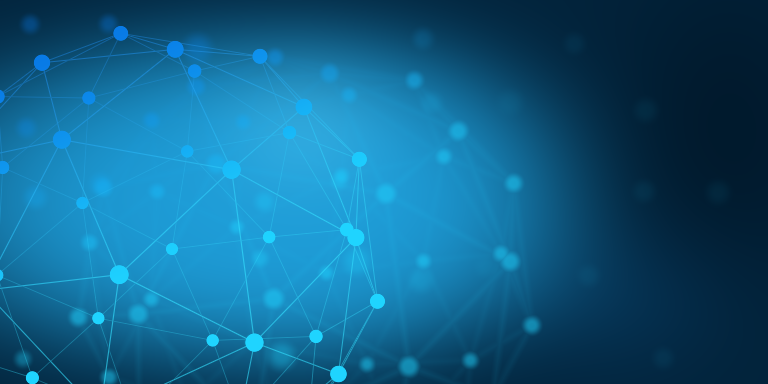
Write a Shadertoy shader that draws this background.

```glsl
// Glowing wireframe globe with a blurred echo and soft light dots on deep blue.

#define GLOBE_CENTER vec2(0.3945, 0.3255)
#define ECHO_OFFSET vec2(0.402, -0.0625)
#define CAMERA_DEPTH 4.47
#define LENS 2.63
#define NODE_RADIUS 0.0325
#define LINE_WIDTH 0.0020
#define ECHO_BLUR 0.024
#define DOT_CELL 0.2

const int NODE_COUNT = 42;
const int HALF_COUNT = 21;
const float FIFTH_TURN = 1.2566371;
const float MAX_EDGE = 0.7;

const vec3 NAVY = vec3(0.008, 0.14, 0.235);
const vec3 AZURE = vec3(0.115, 0.61, 0.84);
const vec3 MIDNIGHT = vec3(0.0, 0.09, 0.16);
const vec3 BLUE_INK = vec3(0.03, 0.47, 0.90);
const vec3 CYAN_INK = vec3(0.12, 0.83, 1.0);

// Columns: two tangents and the polar axis of the globe
const mat3 GLOBE_AXES = mat3(0.176, 0.982, 0.072,
                             0.978, -0.183, 0.0995,
                             0.111, 0.054, -0.992);

vec3 nodes[NODE_COUNT];

float hash(vec2 cell) {
    return fract(sin(dot(cell, vec2(127.1, 311.7))) * 4375.85);
}

// Vertices of a once-subdivided icosahedron: rings plus their antipodes
vec3 globeNode(int index) {
    int k = index % HALF_COUNT;
    int ring = (k + 4) / 5;
    float polar = ring == 0 ? 0.0 : ring == 1 ? 0.5536 : ring == 2 ? 1.0172
                : ring == 3 ? 1.1071 : 1.5708;
    float shift = ring == 2 ? 0.5 : ring == 4 ? 0.25 : 0.0;
    float azimuth = FIFTH_TURN * (float(k) + shift);
    vec3 local = vec3(sin(polar) * vec2(cos(azimuth), sin(azimuth)), cos(polar));
    return GLOBE_AXES * local * (index < HALF_COUNT ? 1.0 : -1.0);
}

float perspective(vec3 v) {
    return LENS / (CAMERA_DEPTH - v.z);
}

float segmentDistance(vec2 p, vec2 a, vec2 b) {
    vec2 ab = b - a;
    return length(p - a - ab * clamp(dot(p - a, ab) / dot(ab, ab), 0.0, 1.0));
}

// Coverage of x: edges, y: nodes
vec2 network(vec2 p, float blur) {
    vec2 ink = vec2(0.0);
    if (length(p) > 0.72) return ink;
    for (int i = 0; i < NODE_COUNT; i++) {
        float scale = perspective(nodes[i]);
        vec2 a = nodes[i].xy * scale;
        float radius = NODE_RADIUS * scale;
        float reach = distance(p, a);
        ink.y = max(ink.y, 1.0 - smoothstep(radius - 0.5 * blur, radius + 0.5 * blur, reach));
        if (reach > 0.49) continue;
        for (int j = i + 1; j < NODE_COUNT; j++) {
            if (distance(nodes[i], nodes[j]) > MAX_EDGE) continue;
            float farScale = perspective(nodes[j]);
            float nearness = smoothstep(0.9, 1.5, scale + farScale);
            float width = LINE_WIDTH * 0.5 * (scale + farScale);
            float d = segmentDistance(p, a, nodes[j].xy * farScale);
            float line = clamp(0.5 + (width - d) / blur, 0.0, 1.0);
            ink.x = max(ink.x, line * mix(0.4, 0.85, nearness));
        }
    }
    return ink;
}

float softLight(vec2 p, vec2 center, vec2 size) {
    vec2 q = (p - center) / size;
    return exp(-dot(q, q));
}

vec3 background(vec2 p) {
    vec2 q = (p - vec2(0.75, 0.48)) / vec2(p.x < 0.75 ? 1.0 : 0.74, 0.44);
    float falloff = dot(q, q);
    vec3 color = mix(NAVY, AZURE, exp(-falloff * falloff));
    color = mix(color, MIDNIGHT, 0.8 * softLight(p, vec2(1.9, 0.65), vec2(0.3, 0.45)));
    color += vec3(0.07, 0.06, 0.04) * softLight(p, vec2(0.79, 0.67), vec2(0.22, 0.18));
    color += vec3(0.01, 0.05, 0.08) * softLight(p, vec2(1.62, 0.22), vec2(0.3, 0.2));
    return color;
}

// One blurred dot in some of the cells
float scatteredDots(vec2 p) {
    vec2 cell = floor(p / DOT_CELL);
    vec2 spot = 0.3 + 0.4 * vec2(hash(cell), hash(cell + 17.0));
    float size = mix(0.09, 0.16, hash(cell + 31.0));
    float d = distance(fract(p / DOT_CELL), spot);
    return step(0.5, hash(cell + 53.0)) * (1.0 - smoothstep(0.3 * size, 1.7 * size, d));
}

void mainImage(out vec4 fragColor, in vec2 fragCoord) {
    vec2 p = fragCoord / iResolution.y;
    for (int i = 0; i < NODE_COUNT; i++) nodes[i] = globeNode(i);

    vec3 color = background(p);
    vec3 ink = mix(BLUE_INK, CYAN_INK, smoothstep(0.12, 0.95, 1.0 - p.y + 0.4 * p.x));

    // Out-of-focus layers
    float dotFade = mix(0.35, 0.06, smoothstep(0.8, 1.3, p.x));
    color = mix(color, ink, dotFade * scatteredDots(p));
    vec2 echo = network(p - GLOBE_CENTER - ECHO_OFFSET, ECHO_BLUR);
    color = mix(color, ink, max(0.17 * echo.x, 0.5 * echo.y));

    // Sharp globe
    vec2 globe = network(p - GLOBE_CENTER, 1.0 / iResolution.y);
    color = mix(color, ink + vec3(0.08, 0.05, 0.0), 0.75 * globe.x);
    color = mix(color, ink, globe.y);
    fragColor = vec4(clamp(color, 0.0, 1.0), 1.0);
}
```
